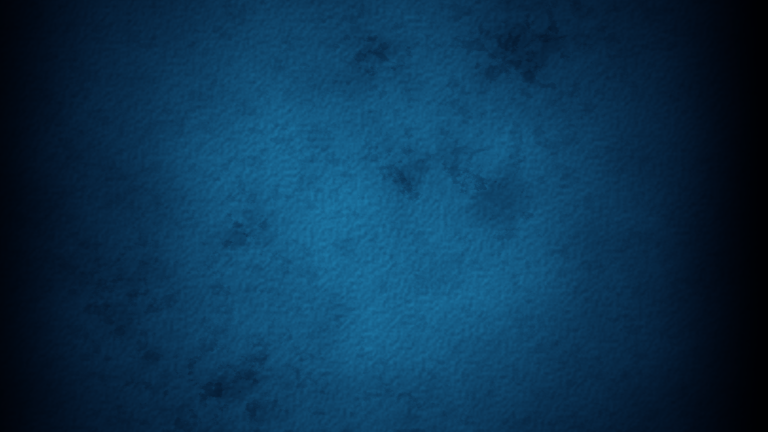
Write a WebGL 1 fragment shader that draws this background.

```glsl
precision highp float;
// A worn blue plaster wall, lit softly in the middle and falling to near black
// at the sides. A scalar light level is built from a vignette, broad glows,
// mottled stains and embossed grain, then mapped to blue by a power ramp.

#define LIT_BLUE vec3(0.094, 0.405, 0.575)
#define RAMP_POWER vec3(1.2, 1.0, 0.8)
#define LIGHT_CENTER vec2(0.48, 0.49)
#define LIGHT_SIZE vec2(0.37, 0.70)
#define CLOUD_AMOUNT 0.50
#define STAIN_AMOUNT 0.36
#define FLECK_AMOUNT 0.20
#define GRAIN_SCALE 120.0
#define GRAIN_AMOUNT 0.17

uniform vec2 u_resolution;

float hash(vec2 cell) {
  vec3 q = fract(vec3(cell.xyx) * 0.1031);
  q += dot(q, q.yzx + 33.33);
  return fract((q.x + q.y) * q.z);
}

float noise(vec2 p) {
  vec2 cell = floor(p);
  vec2 f = fract(p);
  f = f * f * (3.0 - 2.0 * f);
  float low = mix(hash(cell), hash(cell + vec2(1.0, 0.0)), f.x);
  float high = mix(hash(cell + vec2(0.0, 1.0)), hash(cell + 1.0), f.x);
  return mix(low, high, f.y);
}

// Five octaves, each turned to hide the lattice; result is centred on 0.5
float fbm(vec2 p) {
  float sum = 0.0;
  float weight = 0.5;
  for (int i = 0; i < 5; i++) {
    sum += weight * noise(p);
    p = mat2(1.6, 1.2, -1.2, 1.6) * p + 17.3;
    weight *= 0.55;
  }
  return sum / 1.055;
}

// Soft elliptical spot
float spot(vec2 uv, vec2 center, vec2 radius) {
  vec2 d = (uv - center) / radius;
  return exp(-dot(d, d));
}

float vignette(vec2 uv) {
  float sides = smoothstep(-0.08, 0.14, uv.x) * (1.0 - smoothstep(0.84, 1.02, uv.x));
  return spot(uv, LIGHT_CENTER, LIGHT_SIZE) * sides;
}

// Broad paler areas
float glows(vec2 uv) {
  return 0.12 * spot(uv, vec2(0.37, 0.72), vec2(0.10, 0.24))
       + 0.10 * spot(uv, vec2(0.48, 0.24), vec2(0.13, 0.18))
       + 0.14 * spot(uv, vec2(0.67, 0.34), vec2(0.08, 0.15))
       + 0.10 * spot(uv, vec2(0.67, 0.67), vec2(0.07, 0.09));
}

// Worn areas, where the mottling is densest
float wear(vec2 uv) {
  return 0.75 * spot(uv, vec2(0.54, 0.59), vec2(0.06, 0.08))
       + 0.80 * spot(uv, vec2(0.65, 0.54), vec2(0.05, 0.09))
       + 0.85 * spot(uv, vec2(0.32, 0.43), vec2(0.04, 0.10))
       + 0.90 * spot(uv, vec2(0.28, 0.10), vec2(0.11, 0.10))
       + 0.70 * spot(uv, vec2(0.48, 0.86), vec2(0.06, 0.07))
       + 0.85 * spot(uv, vec2(0.70, 0.89), vec2(0.09, 0.12))
       + 0.50 * spot(uv, vec2(0.55, 0.06), vec2(0.06, 0.06))
       + 0.50 * spot(uv, vec2(0.17, 0.33), vec2(0.07, 0.15));
}

// Fine pebbled relief, lit from the upper left
float grain(vec2 p) {
  vec2 q = p * GRAIN_SCALE;
  vec2 toLight = vec2(-0.45, 0.55);
  float relief = noise(q) - noise(q + toLight);
  return relief + 0.5 * (noise(q * 1.9 + 41.0) - 0.5);
}

void main() {
  vec2 uv = gl_FragCoord.xy / u_resolution;
  vec2 p = gl_FragCoord.xy / u_resolution.y;

  // Clouded light
  float clouds = fbm(p * 4.0 + 3.0) - 0.5;
  vec2 warp = 0.035 * (vec2(fbm(p * 7.0), fbm(p * 7.0 + 31.0)) - 0.5);
  float level = vignette(uv) * (1.0 + glows(uv + warp) + CLOUD_AMOUNT * clouds);

  // Ragged stains and small dark flecks
  float mottle = fbm(p * vec2(17.0, 22.0) + 9.0);
  float worn = wear(uv + warp);
  float stain = worn * (0.35 + 0.65 * smoothstep(0.40, 0.64, mottle));
  float fleck = smoothstep(0.54, 0.72, fbm(p * vec2(36.0, 46.0) + 57.0));
  level *= 1.0 - STAIN_AMOUNT * stain;
  level *= 1.0 - FLECK_AMOUNT * fleck * (0.4 + worn);

  // Surface texture
  level *= 1.0 + GRAIN_AMOUNT * grain(p);

  vec3 color = LIT_BLUE * pow(vec3(max(level, 0.005)), RAMP_POWER);
  gl_FragColor = vec4(color, 1.0);
}
```
